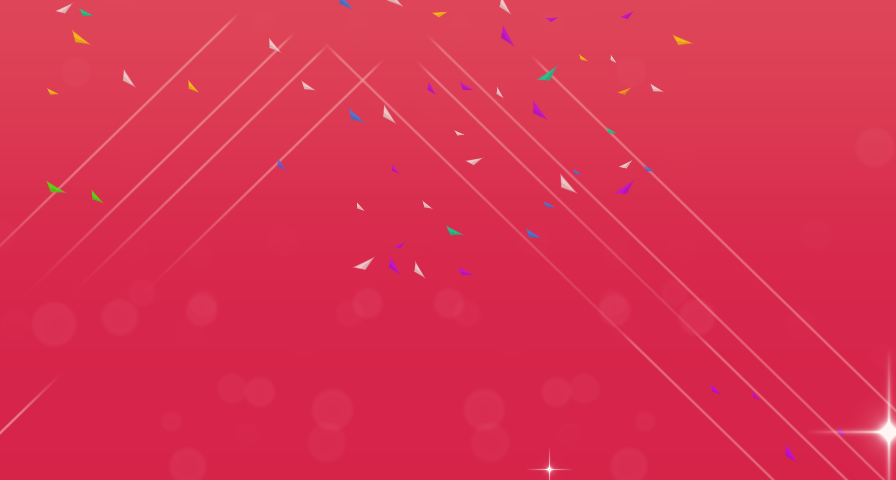
Reproduce this background procedurally as a Shadertoy shader.

```glsl
// Festive crimson backdrop: a vertical gradient with mirrored soft discs,
// two fans of thin diagonal rays, scattered paper confetti and two sparkles.
// Confetti and faint discs come from hashed cells; the canvas is 7.68 x 4.10 units.

const vec2 CANVAS = vec2(7.68, 4.10);

vec2 hash2(vec2 cell) {
    vec2 k = vec2(dot(cell, vec2(12.7, 31.1)), dot(cell, vec2(26.9, 18.3)));
    return fract(sin(k) * 437.58);
}

float disc(vec2 p, vec2 center, float radius) {
    float d = length(p - center);
    return (1.0 - smoothstep(radius - 0.03, radius + 0.02, d)) * (0.75 + 0.25 * d / radius);
}

// Two mirrored rows of overlapping discs, plus small faint ones per cell
float bokeh(vec2 p) {
    vec2 m = vec2(abs(p.x - 3.5), p.y);
    float light = 0.9 * disc(p, vec2(7.5, 2.84), 0.17);
    light += 0.5 * disc(vec2(abs(p.x - 3.03), p.y), vec2(2.38, 3.48), 0.13);
    for (int i = 0; i < 4; i++) {
        float k = float(i);
        vec2 upper = vec2(0.35 + 1.42 * pow(k, 0.58), 1.51 - 0.06 * k);
        if (i < 3 || p.x < 3.5) light += disc(m, upper, 0.13 + 0.007 * k * k);
        if (i == 3) continue;
        light += 0.5 * disc(m, upper + vec2(0.15 - 0.17 * k, 0.15 * k - 0.09), 0.12);
        vec2 lower = vec2(0.65 + 0.62 * k, 0.6 + k * (0.54 - 0.39 * k));
        light += disc(m, lower, 0.18 - k * (0.09 - 0.04 * k));
        vec2 shift = vec2(0.05 + k * (0.335 - 0.145 * k), -0.28 + k * (0.29 + 0.02 * k));
        light += 0.7 * disc(m, lower + shift, 0.17 - 0.04 * k);
    }
    vec2 base = floor(m / 0.7);
    for (int i = 0; i < 9; i++) {
        vec2 cell = base + vec2(i % 3 - 1, i / 3 - 1);
        vec2 h = hash2(cell + 7.0);
        light += 0.25 * h.x * step(0.5, h.y) * disc(m, (cell + h) * 0.7, 0.08 + 0.06 * h.y);
    }
    return light;
}

// Four parallel rays; offset is each ray's intercept, tip its upper x limit
float rays(vec2 p, float side, vec4 offset, vec4 tip, vec4 fade, float px) {
    float depth = CANVAS.y - p.y;
    vec4 d = abs(0.97 * p.x + side * depth - offset) / 1.393;
    vec4 stroke = 1.0 - smoothstep(vec4(0.002), vec4(0.01 + px), d);
    vec4 inside = smoothstep(vec4(-0.02), vec4(0.15), side * (tip - p.x));
    return dot(stroke * inside, fade);
}

vec3 paperColor(vec2 p, float pick) {
    if (p.x > 5.7 && p.y < 1.5) return vec3(0.76, 0.05, 0.88);
    if (p.x < 1.6 && p.y < 2.7) return vec3(0.35, 0.85, 0.08);
    if (pick < 0.40) return vec3(0.95, 0.82, 0.81);
    if (pick < 0.58) return p.y > 3.0 ? vec3(0.98, 0.75, 0.08) : vec3(0.40, 0.38, 0.85);
    if (pick < 0.80) return vec3(0.30, 0.47, 0.83);
    if (pick < 0.89) return vec3(0.76, 0.08, 0.82);
    return pick < 0.95 ? vec3(0.12, 0.78, 0.56) : vec3(0.95, 0.62, 0.10);
}

// Chance of a paper piece: top band, middle cluster and two small side groups
float density(vec2 c) {
    float top = 0.5 * smoothstep(2.9, 3.2, c.y) * smoothstep(0.2, 0.6, c.x)
              * (1.0 - smoothstep(5.4, 6.1, c.x));
    float middle = 0.44 * (1.0 - smoothstep(0.8, 1.15, length((c - vec2(4.1, 2.55)) / vec2(1.8, 0.9))));
    vec2 trail = c - vec2(6.7, 0.6);
    float lowRight = 0.4 * (1.0 - smoothstep(0.3, 0.5, abs(trail.x * 0.5 + trail.y)))
                   * (1.0 - smoothstep(0.7, 1.0, abs(trail.x)));
    float left = 0.6 * (1.0 - smoothstep(0.25, 0.45, length(c - vec2(0.6, 2.25))));
    return max(max(top, middle), max(lowRight, left));
}

vec3 addConfetti(vec3 color, vec2 p, float px) {
    const float size = 0.32;
    vec2 base = floor(p / size);
    for (int i = 0; i < 9; i++) {
        vec2 cell = base + vec2(i % 3 - 1, i / 3 - 1);
        vec2 h = hash2(cell), look = hash2(cell + 31.0);
        vec2 center = (cell + 0.15 + 0.7 * h) * size;
        if (hash2(cell + 57.0).x > density(center)) continue;
        // Skewed sliver, mostly pointing down to the right
        float angle = -0.25 + 0.7 * (look.y - 0.5) + (h.x > 0.8 ? 1.1 : 0.0);
        float c = cos(angle), s = sin(angle);
        vec2 q = mat2(c, -s, s, c) * (p - center) / (0.38 + 0.65 * h.y);
        q.y += 0.25 * q.x;
        float d = max(abs(q.y) + 0.28 * q.x - 0.024, -q.x - 0.06 - 0.5 * q.y);
        float cover = 1.0 - smoothstep(-px, 1.3 * px, d);
        vec3 paper = paperColor(center, look.x) * (q.y > 0.0 ? 1.0 : 0.9);
        color = mix(color, paper, 0.92 * cover);
    }
    return color;
}

// Round glow with four tapering spikes
float sparkle(vec2 p, float reach) {
    vec2 a = abs(p) / reach;
    vec2 taper = max(1.0 - a, 0.0);
    float spikes = taper.x * exp(-a.y * 50.0) + taper.y * exp(-a.x * 50.0);
    return spikes + 1.1 * exp(-dot(a, a) * 90.0) + 0.25 * exp(-dot(a, a) * 15.0);
}

void mainImage(out vec4 fragColor, in vec2 fragCoord) {
    vec2 p = fragCoord / iResolution.xy * CANVAS;
    float px = CANVAS.y / iResolution.y;
    float depth = CANVAS.y - p.y;

    // Crimson gradient, paler towards the top
    vec3 color = mix(vec3(0.838, 0.14, 0.288), vec3(0.845, 0.152, 0.295), smoothstep(0.0, 2.0, p.y));
    color = mix(color, vec3(0.873, 0.275, 0.347), smoothstep(1.4, 4.4, p.y));
    color = mix(color, vec3(0.95, 0.55, 0.60), 0.105 * min(bokeh(p), 1.6));

    // Rays thin out around the lower middle; some return near the bottom
    vec4 leftFade = vec4(1.0 - smoothstep(1.4, 2.6, depth)) + vec4(0, 0, 0, 1.2) * smoothstep(3.15, 3.6, depth);
    float broken = 0.9 - 0.6 * smoothstep(1.0, 2.75, depth) + 0.6 * smoothstep(2.8, 2.98, depth);
    vec4 rightFade = vec4(broken, broken, 0.8, 0.9);
    float glow = rays(p, 1.0, vec4(2.1, 2.73, 3.11, 3.7), vec4(2.05, 2.53, 2.82, 3.29), leftFade, px);
    glow += rays(p, -1.0, vec4(2.33, 2.94, 3.25, 3.94), vec4(2.78, 3.57, 3.65, 4.55), rightFade, px);
    color = mix(color, vec3(0.96, 0.70, 0.69), 0.52 * min(glow, 1.2));

    color = addConfetti(color, p, px);

    // Sparkles
    float shine = sparkle(p - vec2(7.62, 0.41), 0.72) + 0.8 * sparkle(p - vec2(4.71, 0.09), 0.2);
    color = mix(color, vec3(1.0, 0.96, 0.95), min(shine, 1.0));
    fragColor = vec4(color, 1.0);
}
```
